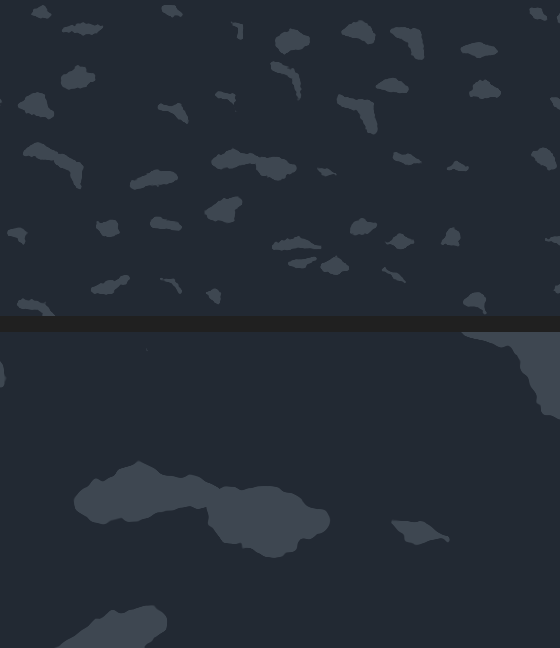
Top: the whole. Bottom: its middle third, enlarged.
Give the GLSL for this pattern, as a WebGL 1 fragment shader.

```glsl
precision highp float;
// Scattered ragged, bent flakes in slate grey on a dark blue-grey ground.

uniform vec2 u_resolution;

const vec3 GROUND = vec3(0.135, 0.160, 0.200);
const vec3 FLAKE = vec3(0.243, 0.280, 0.318);
const float CELL = 0.2;      // grid spacing in canvas heights
const float JITTER = 0.7;    // scatter within a cell

float hash(vec2 p, float seed) {
    return fract(sin(dot(p, vec2(127.1, 311.7)) + seed * 74.7) * 43758.5453);
}

float valueNoise(vec2 p, float seed) {
    vec2 i = floor(p);
    vec2 f = fract(p);
    f = f * f * (3.0 - 2.0 * f);
    float low = mix(hash(i, seed), hash(i + vec2(1.0, 0.0), seed), f.x);
    float high = mix(hash(i + vec2(0.0, 1.0), seed), hash(i + vec2(1.0, 1.0), seed), f.x);
    return mix(low, high, f.y);
}

vec2 heading(float angle) {
    return vec2(cos(angle), sin(angle));
}

// Distance to a segment whose radius changes along its length.
float taperedArm(vec2 p, vec2 start, vec2 end, float startRadius, float endRadius) {
    vec2 along = end - start;
    float t = clamp(dot(p - start, along) / dot(along, along), 0.0, 1.0);
    return length(p - start - along * t) - mix(startRadius, endRadius, t);
}

// Two arms meet at an elbow: the first lies flat, the second mostly drops.
float flakeDistance(vec2 p, vec2 cell) {
    vec2 offset = vec2(hash(cell, 1.0), hash(cell, 2.0)) - 0.5;
    vec2 elbow = (cell + 0.5 + JITTER * offset) * CELL;
    float size = mix(0.4, 1.0, hash(cell, 3.0));
    float plump = hash(cell, 4.0);
    float reach = size * mix(0.085, 0.036, plump);
    float radius = size * mix(0.019, 0.046, plump);

    float tilt = mix(-0.5, 0.4, hash(cell, 5.0));
    float bend = mix(-1.4, 0.45, hash(cell, 6.0));
    vec2 tail = elbow - heading(tilt) * reach;
    vec2 tip = elbow + heading(tilt + bend) * reach;
    float tailRadius = radius * mix(0.2, 0.8, hash(cell, 7.0));
    float tipRadius = radius * mix(0.2, 0.8, hash(cell, 8.0));
    return min(taperedArm(p, elbow, tail, radius, tailRadius),
               taperedArm(p, elbow, tip, radius, tipRadius));
}

// Uneven outline: broad lumps plus fine nibbles.
float raggedness(vec2 p) {
    float lumps = valueNoise(p * 30.0, 11.0) - 0.5;
    float nibbles = valueNoise(p * 110.0, 12.0) - 0.5;
    return 0.014 * lumps + 0.007 * nibbles;
}

float nearestFlake(vec2 p) {
    vec2 home = floor(p / CELL);
    float nearest = 1.0;
    for (int y = -1; y <= 1; y++) {
        for (int x = -1; x <= 1; x++) {
            nearest = min(nearest, flakeDistance(p, home + vec2(float(x), float(y))));
        }
    }
    return nearest;
}

void main() {
    vec2 p = gl_FragCoord.xy / u_resolution.y;
    float softness = 0.6 / u_resolution.y;
    float edge = nearestFlake(p) + raggedness(p);
    float cover = 1.0 - smoothstep(-softness, softness, edge);
    gl_FragColor = vec4(mix(GROUND, FLAKE, cover), 1.0);
}
```
